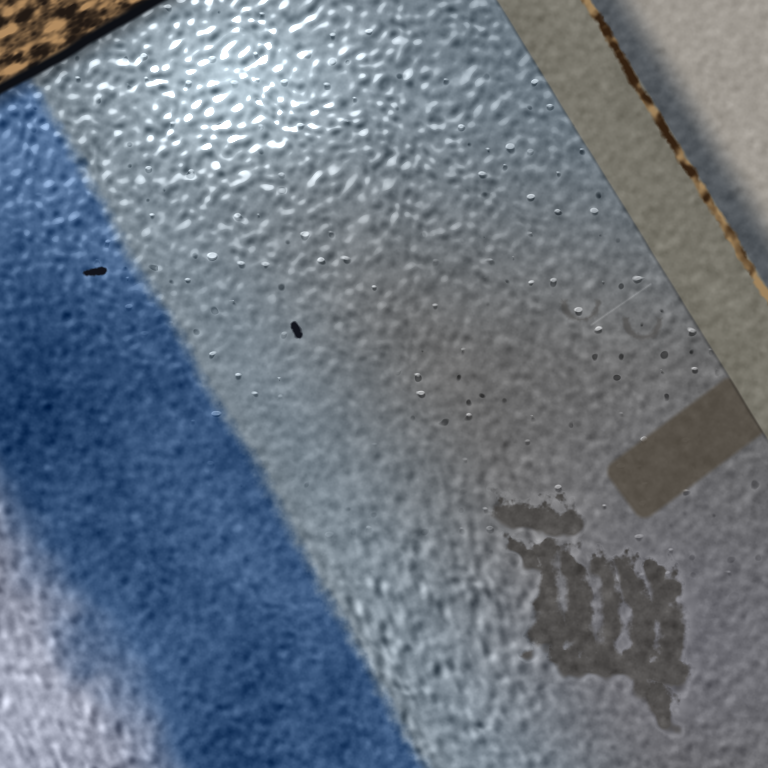
Reproduce this texture procedurally as a WebGL 2 fragment shader.

```glsl
#version 300 es
precision highp float;
// A glossy worn floor under a glare, crossed by a blue band, with a ribbed
// dark print, a raised strip at right and a rusty plate at top left.
// Half-planes and segments place the parts; cellular noise lights them.
#define EDGE 0.002
#define RIPPLE_SCALE 88.0
#define RIPPLE_GAIN 0.13
#define SPECK_SCALE 34.0
#define GLARE_POS vec2(0.305, 0.895)
#define COOL_GREY vec3(0.47, 0.52, 0.56)
#define WARM_GREY vec3(0.42)
#define BLUE vec3(0.215, 0.33, 0.485)
#define LAVENDER vec3(0.51, 0.53, 0.6)
#define STRIP_GREY vec3(0.46, 0.45, 0.41)
#define BEIGE vec3(0.62, 0.6, 0.57)
#define STAIN vec3(0.29, 0.28, 0.27)
uniform vec2 u_resolution;
out vec4 fragColor;

vec3 hash3(vec2 p) {
  vec3 h = fract(p.xyx * vec3(0.1031, 0.103, 0.0973));
  h += dot(h, h.yxz + 33.33);
  return fract((h.xxy + h.yzz) * h.zyx);
}
// Smooth signed noise: one random bump per cell.
float cells(vec2 p) {
  float sum = 0.0;
  for (int i = 0; i < 9; i++) {
    vec2 cell = floor(p) + vec2(i % 3 - 1, i / 3 - 1);
    vec3 h = hash3(cell + 40.0);
    vec2 r = p - cell - h.xy;
    float w = max(0.0, 1.0 - dot(r, r));
    sum += w * w * w * (2.0 * h.z - 1.0);
  }
  return sum;
}
float layered(vec2 p) { return cells(p) + 0.5 * cells(p * 2.1 + 7.3) + 0.25 * cells(p * 4.3); }
// Slope of the noise surface towards the light.
float relief(vec2 p) {
  vec2 toLight = vec2(-0.13, 0.26);
  return cells(p + toLight) - cells(p - toLight);
}
// Signed distance from the line a-b, positive on its left.
float side(vec2 p, vec2 a, vec2 b) {
  vec2 t = normalize(b - a);
  return t.x * (p.y - a.y) - t.y * (p.x - a.x);
}
float segment(vec2 p, vec2 a, vec2 b) {
  vec2 ab = b - a;
  return length(p - a - ab * clamp(dot(p - a, ab) / dot(ab, ab), 0.0, 1.0));
}
float blob(vec2 p, vec2 c, vec2 size) {
  vec2 r = (p - c) / size;
  return exp(-dot(r, r));
}
float cover(float d, float soft) { return 1.0 - smoothstep(-soft, soft, d); }
float hook(vec2 p, vec2 c) { return max(abs(length(p - c) - 0.022), p.y - c.y) - 0.003; }

// Toe bar, heel patches and five bent ribs.
float printShape(vec2 p) {
  float d = segment(p, vec2(0.66, 0.332), vec2(0.74, 0.325));
  d = min(d, segment(p, vec2(0.675, 0.285), vec2(0.71, 0.257)) + 0.004);
  d = min(d, segment(p, vec2(0.74, 0.137), vec2(0.88, 0.125)));
  d = min(d, segment(p, vec2(0.83, 0.135), vec2(0.868, 0.07))) - 0.018;
  for (float k = 0.0; k < 5.0; k++) {
    float bend = p.y - 0.19;
    float x = p.x - 0.714 - 0.041 * k + (0.6 + 0.9 * k) * bend * bend;
    d = min(d, max(abs(x) - 0.015, abs(p.y - 0.228 + 0.009 * k) - 0.068));
  }
  return d;
}

void main() {
  vec2 p = gl_FragCoord.xy / u_resolution;
  mat2 tilt = mat2(0.85, -0.52, 0.52, 0.85);
  float mottle = layered(p * 9.0), grain = layered(p * 80.0);
  float ripple = relief(p * RIPPLE_SCALE + 0.8 * mottle);
  float streak = relief(tilt * p * vec2(95.0, 55.0) + mottle);

  // Floor, warmer towards the middle right.
  float band = 0.006 * mottle + 0.003 * grain - side(p, vec2(0.553, 0.0), vec2(0.065, 0.857));
  float warm = smoothstep(0.04, 0.3, band) * (1.0 - smoothstep(0.5, 0.9, p.y));
  vec3 col = mix(COOL_GREY, WARM_GREY, warm);
  col -= 0.06 * smoothstep(0.45, 0.75, p.x) * smoothstep(0.55, 0.9, p.y);
  col.b += 0.025 * blob(p, vec2(0.9, 0.15), vec2(0.25));

  // Blue band and pale lower left corner.
  float inner = side(p, vec2(0.205, 0.0), vec2(-0.03, 0.4)) + 0.03 * mottle;
  vec3 blue = BLUE + 0.09 * smoothstep(0.55, 0.88, p.y) + 0.045 * mottle + 0.03 * streak;
  blue -= 0.1 * blob(p, vec2(0.03, 0.47), vec2(0.09, 0.12));
  vec3 pale = LAVENDER + 0.16 * blob(p, vec2(0.02, 0.08), vec2(0.13)) + 0.17 * streak;
  col = mix(col, mix(blue, pale, smoothstep(-0.05, 0.06, inner)), cover(band, 0.013));

  // Glare and surface bumps.
  float wide = blob(p, GLARE_POS, vec2(0.34, 0.23)), core = blob(p, GLARE_POS, vec2(0.12, 0.1));
  float low = blob(p, vec2(0.58, 0.14), vec2(0.2, 0.22)) * smoothstep(-0.01, 0.01, band);
  col += RIPPLE_GAIN * ripple * (0.4 + 1.5 * wide) + (0.02 + 0.2 * streak) * low;
  col += 0.018 * mottle + 0.045 * grain + vec3(0.92, 1.0, 1.02) * (0.04 * wide + 0.25 * core);
  col += 0.5 * smoothstep(0.2, 0.75, ripple) * wide * (0.4 + core);

  // Scattered ragged pits and glints, in loose clusters.
  vec3 h = hash3(floor(p * SPECK_SCALE));
  vec2 r = fract(p * SPECK_SCALE) - 0.25 - 0.5 * h.xy;
  float size = 0.05 + 0.1 * fract(h.z * 17.0) + 0.12 * ripple;
  float on = step(0.66, h.z) * smoothstep(0.22, 0.5, p.y + 0.15 * band) * smoothstep(-0.1, 0.05, band);
  on *= smoothstep(-0.5, 0.2, mottle);
  col -= 0.2 * on * cover(length(r + vec2(-0.03, 0.11)) - size, 0.06);
  col += 0.38 * on * step(0.8, h.z) * cover(length(r * vec2(0.7, 1.2)) - size * 0.7, 0.05);

  // Dark chips and curled scratches.
  float chip = min(segment(p, vec2(0.383, 0.577), vec2(0.389, 0.564)), segment(p, vec2(0.113, 0.644), vec2(0.134, 0.647)));
  col = mix(col, vec3(0.07, 0.08, 0.11), cover(chip - 0.005 + 0.002 * grain, EDGE));
  float curl = min(hook(p, vec2(0.757, 0.606)), hook(p, vec2(0.837, 0.583)));
  col = mix(col, STAIN, 0.5 * cover(curl + 0.002 * grain, 0.003));
  col += 0.1 * cover(segment(p, vec2(0.77, 0.577), vec2(0.847, 0.63)) - 0.001, EDGE);

  // Broken ribbed print, and the straight stain.
  float tread = printShape(p + 0.007 * vec2(mottle, grain)) + 0.013 * cells(p * 48.0) + 0.004 * grain;
  col += 0.05 * cover(abs(tread - 0.008) - 0.003, 0.005);
  col = mix(col, STAIN + 0.05 * grain, 0.85 * cover(tread, 0.005));
  vec2 box = abs(mat2(0.804, -0.595, 0.595, 0.804) * (p - vec2(0.895, 0.417))) - vec2(0.09, 0.028);
  float stain = length(max(box, 0.0)) + min(max(box.x, box.y), 0.0) - 0.015;
  col = mix(col, STAIN + vec3(0.04, 0.025, 0.0) + 0.02 * grain, 0.93 * cover(stain, 0.004));

  // Raised strip, rusty seam, groove and beige face.
  float e = side(p, vec2(0.647, 1.0), vec2(1.0, 0.427)) + 0.001 * mottle;
  vec3 face = mix(vec3(0.32, 0.34, 0.36), BEIGE, smoothstep(0.12, 0.165, e));
  vec3 strip = mix(STRIP_GREY + 0.025 * mottle, face, smoothstep(0.1, 0.106, e)) + 0.03 * (grain + ripple);
  float worn = smoothstep(-0.2, 0.8, layered(p * 34.0) + 1.3 - 1.4 * p.y);
  vec3 rust = mix(vec3(0.2, 0.13, 0.07), vec3(0.62, 0.51, 0.36), worn);
  strip = mix(strip, rust, cover(abs(e - 0.098 - 0.003 * mottle) - 0.005 + 0.002 * grain, 0.003));
  col = mix(col * (1.0 - 0.28 * cover(abs(e) - 0.002, 0.003)), strip, cover(-e, EDGE));

  // Rusty plate with a dark lip.
  float plate = side(p, vec2(0.0, 0.876), vec2(0.215, 1.0)) + 0.002 * mottle;
  float flakes = smoothstep(-0.6, 0.8, layered(tilt * p * vec2(35.0, 70.0)));
  vec3 metal = mix(vec3(0.13, 0.1, 0.08), vec3(0.7, 0.55, 0.38), flakes);
  metal = mix(vec3(0.05, 0.06, 0.08), metal, smoothstep(0.008, 0.018, plate));
  col = mix(col * (1.0 - 0.35 * cover(-plate - 0.012, 0.012)), metal, cover(-plate, 0.003));
  fragColor = vec4(clamp(col, 0.0, 1.0), 1.0);
}
```
